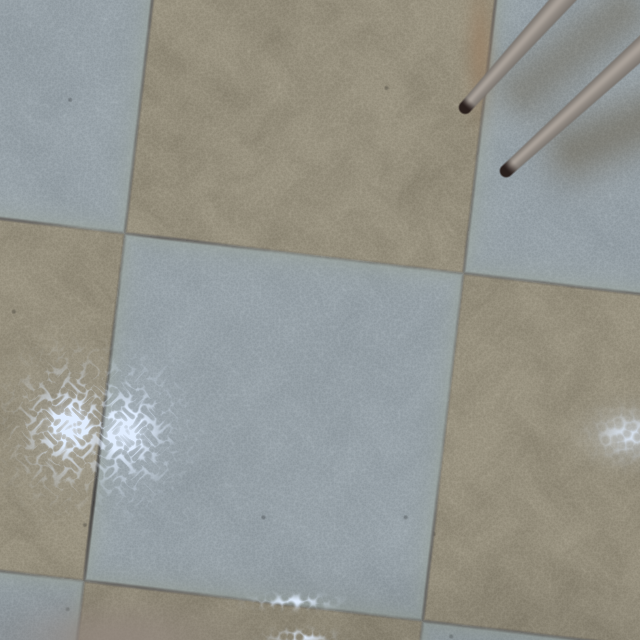
Write a WebGL 2 fragment shader that draws this texture.

```glsl
#version 300 es
precision highp float;
uniform vec2 u_resolution;
out vec4 fragColor;

const vec3 GREY = vec3(0.59, 0.63, 0.655);
const vec3 BEIGE = vec3(0.605, 0.58, 0.51);
const vec3 UMBER = vec3(0.48, 0.455, 0.39);
const vec3 GROUT = vec3(0.38, 0.37, 0.36);
const vec3 PALE_EDGE = vec3(0.61, 0.645, 0.60);
const vec3 SHADE = vec3(0.48, 0.47, 0.43);
const vec3 STEEL = vec3(0.65, 0.62, 0.59);
const vec3 RUBBER = vec3(0.16, 0.12, 0.11);
const vec3 BLUSH = vec3(0.62, 0.57, 0.54);
const vec3 GLARE = vec3(0.88, 0.93, 1.0);

vec2 hash2(vec2 p) {
  vec3 q = fract(p.xyx * vec3(0.1031, 0.1030, 0.0973));
  q += dot(q, q.yzx + 33.33);
  return fract((q.xx + q.yz) * q.zy);
}

// Distance to the nearest scattered point
float cellular(vec2 p) {
  vec2 cell = floor(p);
  float nearest = 4.0;
  for (int y = -1; y <= 1; y++)
    for (int x = -1; x <= 1; x++) {
      vec2 c = cell + vec2(x, y);
      vec2 d = c + hash2(c) - p;
      nearest = min(nearest, dot(d, d));
    }
  return sqrt(nearest);
}

// Warped, rotated sine octaves, roughly -1 to 1
float layeredSines(vec2 p) {
  float sum = 0.0, gain = 0.5;
  for (int i = 0; i < 6; i++) {
    p += 0.7 * sin(p.yx * 1.3 + float(i));
    sum += gain * sin(p.x) * cos(p.y);
    p = mat2(1.36, 1.14, -1.14, 1.36) * p;
    gain *= 0.68;
  }
  return sum;
}

float blob(vec2 p, vec2 centre, vec2 radius) {
  vec2 q = (p - centre) / radius;
  return exp(-dot(q, q));
}

// x: position along the segment, y: signed offset from its axis, z: distance
vec3 segment(vec2 p, vec2 a, vec2 b) {
  vec2 ab = b - a, ap = p - a;
  float t = clamp(dot(ap, ab) / dot(ab, ab), 0.0, 1.0);
  return vec3(t, (ab.x * ap.y - ab.y * ap.x) / length(ab), length(ap - t * ab));
}

vec3 addLeg(vec3 col, vec2 p, vec2 foot, vec2 top, float soft) {
  vec3 s = segment(p, foot, top);
  float width = mix(0.010, 0.017, s.x);
  float across = s.y / width;
  vec3 metal = STEEL * (0.86 + 0.16 * exp(-5.0 * pow(across - 0.2, 2.0)) - 0.14 * across * across);
  metal = mix(RUBBER, metal, smoothstep(0.0, 0.06, s.x));
  return mix(col, metal, 1.0 - smoothstep(width - soft, width + soft, s.z));
}

float softBand(vec2 p, vec2 a, vec2 b, float width) {
  float d = segment(p, a, b).z / width;
  return exp(-d * d);
}

// Bright core broken into fine curls towards its rim
float glint(vec2 p, vec2 centre, float radius) {
  float halo = blob(p, centre, vec2(radius, radius * 1.2));
  float core = blob(p, centre, vec2(radius * 0.38));
  float ripple = cellular(p * 85.0 + 0.5 * sin(p.yx * 160.0));
  float curls = smoothstep(0.45, 0.85, ripple + 0.15 * halo);
  return clamp(core * (0.55 + 0.7 * ripple) + 0.8 * halo * curls + 0.12 * halo, 0.0, 1.0);
}

void main() {
  vec2 p = gl_FragCoord.xy / u_resolution;
  float aa = 1.0 / min(u_resolution.x, u_resolution.y);
  float soft = max(0.002, aa);

  // Skewed tile grid
  vec2 grid = inverse(mat2(0.529, -0.0625, 0.0638, 0.543)) * (p - vec2(0.1315, 0.0924));
  vec2 id = floor(grid);
  vec2 edge = abs(fract(grid + 0.5) - 0.5);
  vec2 wave = clamp(sin(3.14159 * grid) / (6.0 * soft), -1.0, 1.0);
  float isGrey = 0.5 + 0.5 * wave.x * wave.y;

  // Stone mottling, shifted for every tile
  vec2 stone = p + 7.0 * hash2(id + 20.0);
  float clouds = layeredSines(stone * 13.0);
  float flecks = layeredSines(stone * 42.0 + 3.0);
  float grain = 0.6 * cellular(p * 170.0) + 0.7 * cellular(p * 300.0 + 9.0) - 0.62;
  float stain = clamp(0.16 + 0.22 * clouds + 0.2 * flecks, 0.0, 0.75);
  vec3 beige = mix(BEIGE, UMBER, stain);
  vec3 grey = GREY + 0.014 * clouds - 0.014 * flecks;
  vec3 col = mix(beige, grey, isGrey) + 0.062 * grain;

  // A few tiny pits
  float rare = step(0.88, hash2(floor(stone * 9.0) + 4.0).x);
  float pit = length(fract(stone * 9.0) - 0.5);
  col *= 1.0 - 0.22 * rare * (1.0 - smoothstep(0.01, 0.045, pit));

  // Pale rims and uneven, faded grout
  col = mix(col, PALE_EDGE, 0.6 * isGrey * exp(-min(edge.x, edge.y) * 34.0));
  vec2 fade = 0.5 + 0.22 * sin(grid.yx * 5.0 + 2.0 * sin(grid.yx * 3.0) + id.yx) + 0.1 * flecks;
  vec2 line = (1.0 - smoothstep(vec2(0.0), vec2(0.006 + 2.0 * aa), edge)) * fade;
  col = mix(col, GROUT, clamp(max(line.x, line.y) * 1.15, 0.0, 0.9));
  float darkJoint = blob(p, vec2(0.16, 0.32), vec2(0.2, 0.18));
  col = mix(col, GROUT * 0.5, clamp(1.3 * line.x * darkJoint, 0.0, 0.9));

  // Soft shadows and warm reflections
  float shadow = 0.8 * softBand(p, vec2(0.90, 0.765), vec2(1.05, 0.83), 0.05)
    + 0.65 * softBand(p, vec2(0.82, 0.86), vec2(0.97, 0.98), 0.045);
  col = mix(col, SHADE + 0.04 * grain, min(shadow, 0.88));
  col = mix(col, vec3(0.58, 0.46, 0.35), 0.5 * blob(p, vec2(0.75, 0.92), vec2(0.02, 0.09)));
  col = mix(col, BLUSH, 0.7 * blob(p, vec2(0.18, 0.0), vec2(0.14, 0.05)));
  col *= 1.0 - 0.07 * smoothstep(0.16, 0.0, p.y);

  // Lamp reflections
  float lamps = max(glint(p, vec2(0.11, 0.335), 0.07), glint(p, vec2(0.195, 0.325), 0.07));
  float ripples = smoothstep(0.25, 0.8, cellular(p * 80.0));
  float side = blob(p, vec2(0.985, 0.32), vec2(0.05, 0.033));
  lamps = max(lamps, side * (0.5 + 0.4 * ripples));
  lamps = max(lamps, ripples * blob(p, vec2(0.46, 0.06), vec2(0.05, 0.01)));
  lamps = max(lamps, ripples * blob(p, vec2(0.47, 0.005), vec2(0.04, 0.01)));
  lamps *= 1.0 - 0.7 * line.x;
  col = mix(col, GLARE, lamps);

  // Chair legs
  col = addLeg(col, p, vec2(0.727, 0.832), vec2(0.897, 1.02), soft);
  col = addLeg(col, p, vec2(0.791, 0.733), vec2(1.03, 0.95), soft);
  fragColor = vec4(clamp(col, 0.0, 1.0), 1.0);
}
```
